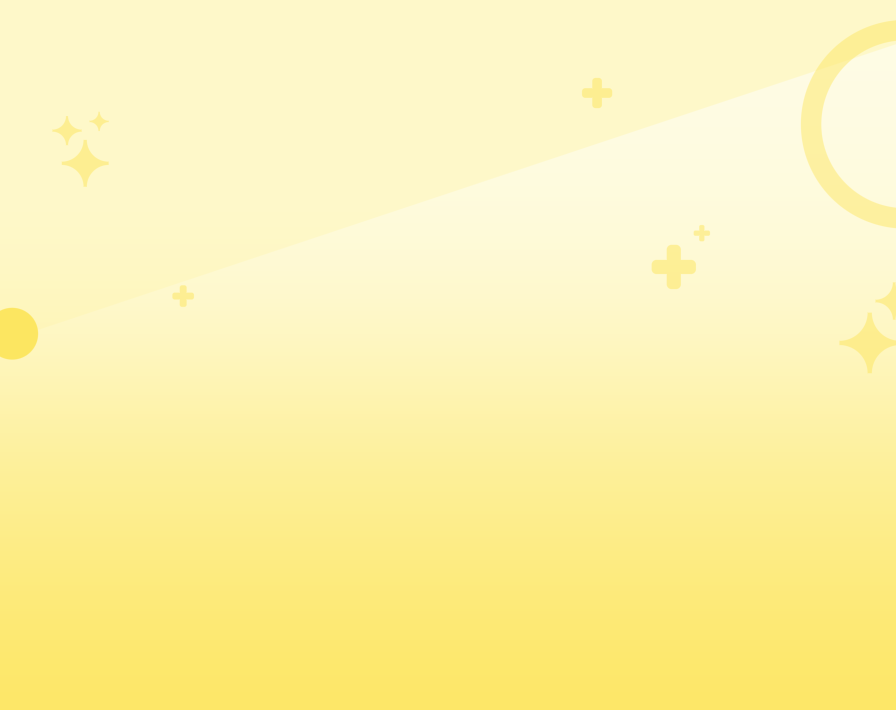
This background is drawn by a WebGL 1 fragment shader. Its source:

```glsl
precision highp float;
uniform vec2 u_resolution;

// Distance to a rounded plus sign of half-width s
float plusSign(vec2 p, float s) {
  p = abs(p);
  if (p.y > p.x) p = p.yx;
  vec2 q = p - vec2(0.78, 0.10) * s;
  return length(max(q, 0.0)) + min(max(q.x, q.y), 0.0) - 0.22 * s;
}

// Distance to a four-pointed sparkle with concave sides
float sparkle(vec2 p, float s) {
  p = abs(p);
  return max(0.93 * s - length(p - s), length(p) - s);
}

float fill(float d) {
  float blur = 0.75 / u_resolution.y;
  return 1.0 - smoothstep(-blur, blur, d);
}

void main() {
  // Canvas height is one unit
  vec2 p = gl_FragCoord.xy / u_resolution.y;
  vec3 gold = vec3(0.99, 0.902, 0.39);
  vec3 cream = vec3(0.996, 0.973, 0.79);

  // Vertical gradient
  vec3 color = mix(gold, cream, smoothstep(-0.1, 0.75, p.y));

  // Pale light below the diagonal, fading downward
  float diagonal = (p.y - 0.5175 - 0.333 * p.x) * 0.949;
  float light = 0.5 * smoothstep(0.3, 0.95, p.y);
  color = mix(color, vec3(1.0), light * fill(diagonal));

  // Ring and solid dot
  float ring = abs(length(p - vec2(1.275, 0.825)) - 0.1326) - 0.0144;
  color = mix(color, gold, 0.5 * fill(ring));
  float dotShape = length(p - vec2(0.0172, 0.530)) - 0.0365;
  color = mix(color, gold * vec3(1.0, 1.0, 0.98), fill(dotShape));

  // Plus signs
  float pluses = plusSign(p - vec2(0.841, 0.869), 0.0213);
  pluses = min(pluses, plusSign(p - vec2(0.949, 0.624), 0.0312));
  pluses = min(pluses, plusSign(p - vec2(0.9885, 0.6716), 0.0115));
  pluses = min(pluses, plusSign(p - vec2(0.258, 0.583), 0.0152));

  // Sparkle clusters at the left and right
  float stars = sparkle(p - vec2(0.120, 0.770), 0.033);
  stars = min(stars, sparkle(p - vec2(0.0944, 0.816), 0.0205));
  stars = min(stars, sparkle(p - vec2(0.1396, 0.829), 0.0135));
  stars = min(stars, sparkle(p - vec2(1.225, 0.517), 0.0427));
  stars = min(stars, sparkle(p - vec2(1.2594, 0.576), 0.0263));
  color = mix(color, gold, 0.55 * fill(min(pluses, stars)));

  gl_FragColor = vec4(color, 1.0);
}
```
